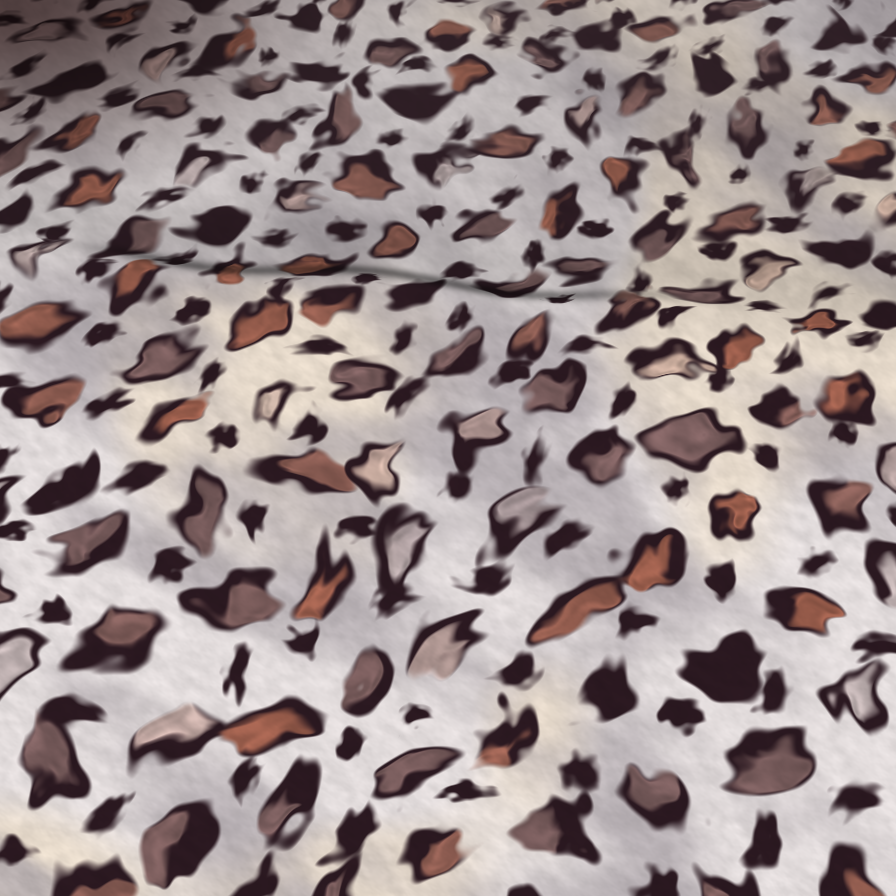
A Shadertoy shader for this texture:

```glsl
#define CELLS 10.2
#define GRID_TILT 0.42
#define JITTER 0.42
#define EDGE_BLUR 0.0042
#define INK vec3(0.165, 0.095, 0.125)
#define RUST vec3(0.61, 0.37, 0.30)
#define MAUVE vec3(0.47, 0.36, 0.36)
#define PLUSH vec3(0.885, 0.86, 0.86)
#define CREAM vec3(0.91, 0.86, 0.80)
#define SHADOW vec3(0.66, 0.63, 0.65)

float hash(vec2 p) {
    vec3 q = fract(p.xyx * 0.1031);
    q += dot(q, q.yzx + 33.33);
    return fract((q.x + q.y) * q.z);
}

vec2 hash2(vec2 p) {
    return vec2(hash(p + 17.3), hash(p + 71.9));
}

float noise(vec2 p) {
    vec2 i = floor(p), f = fract(p);
    f = f * f * (3.0 - 2.0 * f);
    return mix(mix(hash(i), hash(i + vec2(1, 0)), f.x),
               mix(hash(i + vec2(0, 1)), hash(i + vec2(1, 1)), f.x), f.y);
}

float fbm(vec2 p) {
    return 0.55 * noise(p) + 0.3 * noise(p * 2.1 + 5.0) + 0.15 * noise(p * 4.3 + 9.0);
}

mat2 rotate(float a) {
    float c = cos(a), s = sin(a);
    return mat2(c, s, -s, c);
}

// Signed height above the long crease across the cloth
float creaseHeight(vec2 p) {
    return p.y - 0.727 + 0.085 * p.x - 0.006 * sin(p.x * 19.0);
}

// Receding cloth plane, buckled by folds
vec2 clothPlane(vec2 p) {
    vec2 cloth = vec2((p.x - 0.45) / (1.0 - 0.43 * p.y),
                      -log(1.0 - 0.63 * p.y) / 0.63);
    cloth.y += 0.05 * smoothstep(-0.02, 0.015, creaseHeight(p));
    cloth += 0.07 * (vec2(noise(p * 4.0), noise(p * 4.0 + 31.0)) - 0.5);
    return cloth;
}

// Paints one spot; offset is measured from its centre in cell units
vec3 paintSpot(vec3 ground, vec2 offset, vec2 id, float blur) {
    vec2 seed = hash2(id + 3.7) * 90.0;
    vec2 shape = hash2(id + 41.0);
    float kind = hash(id + 113.0);
    bool rosette = mod(id.x + id.y, 2.0) < 0.5;

    vec2 radii = rosette ? mix(vec2(0.44, 0.29), vec2(0.62, 0.40), shape)
                         : mix(vec2(0.20, 0.13), vec2(0.34, 0.20), shape);
    float angle = 0.75 + 1.5 * (hash(id + 67.0) - 0.5) + GRID_TILT;
    vec2 q = rotate(-angle) * offset / radii;

    // Bent, ragged outline
    q.y += (kind - 0.5) * 0.9 * (q.x * q.x - 0.4);
    q += 0.95 * (vec2(noise(q * 1.5 + seed), noise(q * 1.5 + seed + 23.0)) - 0.5);
    float outline = (length(q) - 1.0) * radii.y;
    float cover = 1.0 - smoothstep(-blur, blur, outline);
    vec3 spot = INK;

    // Off-centre filling leaves a rim of uneven width
    if (rosette && kind > 0.10) {
        vec2 shift = (hash2(id + 29.0) - 0.5) * vec2(1.0, 0.9);
        vec2 inside = (q - shift) / vec2(0.74, 0.62);
        float core = (length(inside) - 1.0 + 0.5 * (noise(q * 2.6 + seed) - 0.5)) * radii.y * 0.65;
        vec3 filling = mix(MAUVE, RUST, smoothstep(0.25, 0.8, hash(id + 151.0)));
        filling = mix(filling, ground, 0.65 * step(0.84, kind));
        filling *= 0.86 + 0.3 * noise(q * 3.0 + seed);
        spot = mix(spot, filling, 1.0 - smoothstep(-blur, blur, core));
    }
    return mix(ground, spot, cover);
}

void mainImage(out vec4 fragColor, in vec2 fragCoord) {
    vec2 p = fragCoord / iResolution.xy;
    vec2 cell = rotate(GRID_TILT) * clothPlane(p) * CELLS + 40.0;
    float blur = EDGE_BLUR * CELLS / (1.0 - 0.5 * p.y);

    // Plush ground with cream patches and soft hollows
    float hollows = fbm(rotate(0.5) * p * vec2(5.0, 9.0) + 2.0);
    vec3 color = mix(PLUSH, CREAM, smoothstep(0.5, 0.75, noise(p * 5.0 + 12.0)));
    color = mix(color, SHADOW, 0.75 * smoothstep(0.42, 0.78, hollows));

    // Spots: large rosettes alternate with small solid flecks
    vec2 base = floor(cell);
    for (int y = -1; y <= 1; y++) {
        for (int x = -1; x <= 1; x++) {
            vec2 id = base + vec2(x, y);
            vec2 centre = id + 0.5 + JITTER * (hash2(id) - 0.5);
            color = paintSpot(color, cell - centre, id, blur);
        }
    }

    // Fine nap of the pile
    float nap = fbm(rotate(0.6) * p * vec2(60.0, 110.0));
    color *= 0.93 + 0.14 * nap;

    // Crease shadow, dim distance and dark far corner
    float crease = creaseHeight(p);
    float span = smoothstep(0.05, 0.2, p.x) * smoothstep(0.85, 0.55, p.x);
    color *= 1.0 - 0.45 * span * exp(-pow(crease / 0.006, 2.0));
    color *= 1.0 - 0.10 * exp(-pow((crease - 0.03) / 0.035, 2.0));
    color *= mix(1.0, 0.87, smoothstep(0.5, 0.95, p.y));
    color = mix(color, vec3(0.55, 0.50, 0.51), 0.10 * smoothstep(0.55, 1.0, p.y));
    float corner = length(vec2(p.x * 0.9, (1.0 - p.y) * 1.7));
    color *= mix(vec3(0.42, 0.34, 0.34), vec3(1.0), smoothstep(0.0, 0.42, corner));

    fragColor = vec4(color, 1.0);
}
```
